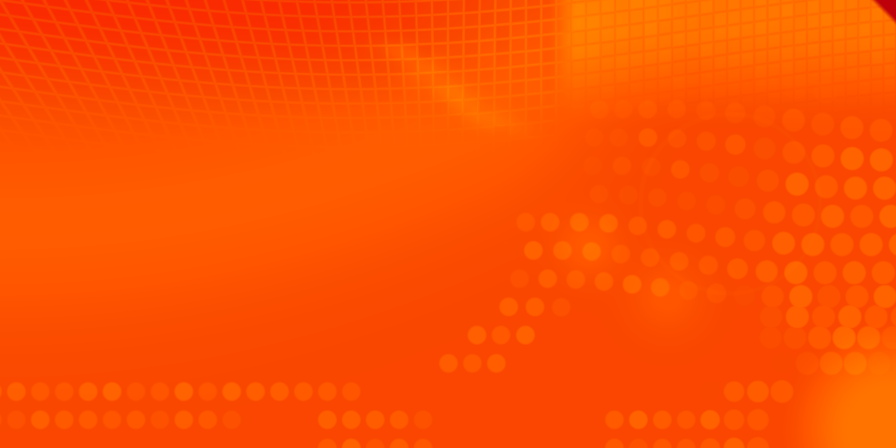
Give the GLSL for this background, as a Shadertoy shader.

```glsl
#define DOT_PITCH vec2(0.0534, 0.0630)
#define DOT_START vec2(0.0365, 0.0)
#define DOT_RADIUS 0.0205
#define DOT_GAIN 0.12
#define MESH_ROWS 31.0
#define MESH_LINE 0.0025
#define BASE_HEAT 0.275
#define BAND_HEAT 0.085
#define CORNER_RED vec3(0.74, 0.0, 0.04)

float hash(vec2 p) {
    vec3 q = fract(vec3(p.xyx) * 0.1031);
    q += dot(q, q.yzx + 33.33);
    return fract((q.x + q.y) * q.z);
}

float glow(vec2 p, vec2 center, float radius) {
    vec2 d = (p - center) / radius;
    return exp(-dot(d, d));
}

// Soft rectangular mask
float region(vec2 p, vec2 center, vec2 halfSize, float soft) {
    vec2 d = abs(p - center) - halfSize;
    return 1.0 - smoothstep(-soft, soft, max(d.x, d.y));
}

// Broad gradient, expressed as the amount of green in the orange
float backgroundHeat(vec2 p) {
    float bandY = 0.5 + 0.2 * p.x * p.x;
    float band = exp(-pow(abs(p.y - bandY) / 0.23, 2.0));
    band *= 1.0 - smoothstep(1.1, 1.6, p.x);
    float heat = BASE_HEAT + BAND_HEAT * band;
    heat -= 0.11 * smoothstep(0.7, 1.0, p.y) * (1.0 - smoothstep(0.6, 1.3, p.x));
    heat += 0.07 * glow(p, vec2(1.315, 0.448), 0.07);
    heat += 0.06 * glow(p, vec2(1.49, 0.336), 0.08);
    float ring = abs(length(p - vec2(1.63, 0.545)) - 0.2);
    heat += 0.01 * (1.0 - smoothstep(0.002, 0.008, ring));
    float cornerDistance = length(p - vec2(1.99, 0.04));
    return heat + 0.18 * (1.0 - smoothstep(0.08, 0.26, cornerDistance));
}

// Curved mesh with tinted cells along the top
float meshHeat(vec2 p) {
    float depth = 1.0 - p.y;
    float lean = 0.6 * depth;
    float u = (p.x - lean) / (1.0 - lean);
    u = mix(u, p.x, smoothstep(0.8, 1.2, p.x));
    float sag = 0.07 * sin(2.0 * p.x);
    vec2 grid = vec2(20.0 * u + 4.0 * u * u, (depth - sag) * MESH_ROWS);
    vec2 cell = floor(grid);
    vec2 pixel = fwidth(grid) * iResolution.y;
    vec2 lineDistance = (0.5 - abs(fract(grid) - 0.5)) / max(pixel, vec2(1e-4));
    float aa = 1.0 / iResolution.y;
    float line = 1.0 - smoothstep(MESH_LINE - aa, MESH_LINE + aa,
                                  min(lineDistance.x, lineDistance.y));
    float right = smoothstep(1.22, 1.29, p.x);
    float fade = 1.0 - smoothstep(0.08, mix(0.36, 0.28, right), depth);
    float noise = hash(cell + 40.0);

    // Stepped streak and the bright panel on the right
    float streakAxis = p.x - 0.88 - 1.25 * (depth - 0.1);
    float streak = exp(-pow(streakAxis / 0.055, 2.0)) * region(p, vec2(1.0, 0.81), vec2(0.2, 0.1), 0.03);
    float panel = right * (1.0 - smoothstep(0.04, 0.3, depth));
    float heat = 0.19 * panel + 0.09 * streak * (0.4 + 0.6 * noise);
    heat += 0.025 * (noise - 0.5) * fade * smoothstep(0.6, 1.0, p.x);
    return heat + line * fade * mix(0.09, -0.05, right);
}

// Displacement that shears and spreads the dot rows
vec2 dotOffset(vec2 p) {
    float rise = max(p.y - 0.126, 0.0);
    float upper = smoothstep(0.2, 0.45, p.y);
    float x = 0.857 * rise * rise + 0.22 * max(p.x - 1.1, 0.0) * upper;
    float y = -0.05 * smoothstep(1.15, 1.6, p.x) * upper;
    return vec2(x, y);
}

// Where dots appear, and how strongly
float dotMask(vec2 c) {
    float m = region(c, vec2(0.38, 0.126), vec2(0.42, 0.025), 0.01);
    m = max(m, region(c, vec2(0.25, 0.063), vec2(0.29, 0.025), 0.01) * 0.75);
    m = max(m, region(c, vec2(0.84, 0.03), vec2(0.125, 0.05), 0.01));
    vec2 sheared = vec2(c.x - 0.95 * (c.y - 0.193), c.y);
    m = max(m, region(sheared, vec2(1.06, 0.25), vec2(0.075, 0.09), 0.02));
    m = max(m, region(c, vec2(1.41, 0.44), vec2(0.25, 0.09), 0.03));
    m = max(m, region(c, vec2(1.6, 0.66), vec2(0.25, 0.1), 0.08) * 0.55);
    m = max(m, 1.0 - smoothstep(0.75, 1.2, length((c - vec2(1.89, 0.45)) / vec2(0.22, 0.28))));
    m = max(m, region(c, vec2(1.69, 0.126), vec2(0.09, 0.025), 0.02));
    return max(m, region(c, vec2(1.53, 0.03), vec2(0.17, 0.05), 0.02));
}

float dots(vec2 p) {
    vec2 guess = p - dotOffset(p);
    for (int k = 0; k < 3; k++) guess = p - dotOffset(guess);
    vec2 nearest = round((guess - DOT_START) / DOT_PITCH);
    float aa = 1.5 / iResolution.y;
    float sum = 0.0;
    for (int j = -1; j <= 1; j++)
    for (int i = -1; i <= 1; i++) {
        vec2 id = nearest + vec2(i, j);
        vec2 base = DOT_START + id * DOT_PITCH;
        vec2 center = base + dotOffset(base);
        float radius = DOT_RADIUS * (1.0 + 0.25 * smoothstep(1.5, 1.8, center.x));
        float disc = 1.0 - smoothstep(radius - aa, radius + aa, length(p - center));
        sum = max(sum, disc * dotMask(center) * mix(0.35, 1.0, hash(id + 7.0)));
    }
    return sum;
}

void mainImage(out vec4 fragColor, in vec2 fragCoord) {
    vec2 p = fragCoord / iResolution.xy * vec2(2.0, 1.0);
    float heat = backgroundHeat(p) + meshHeat(p);
    heat += DOT_GAIN * dots(p) * (1.0 - smoothstep(0.38, 0.5, heat));
    vec3 color = vec3(0.98 + 0.03 * smoothstep(0.28, 0.36, heat), heat, 0.0);
    color = mix(color, CORNER_RED, smoothstep(2.94, 2.96, p.x + p.y));
    fragColor = vec4(clamp(color, 0.0, 1.0), 1.0);
}
```
